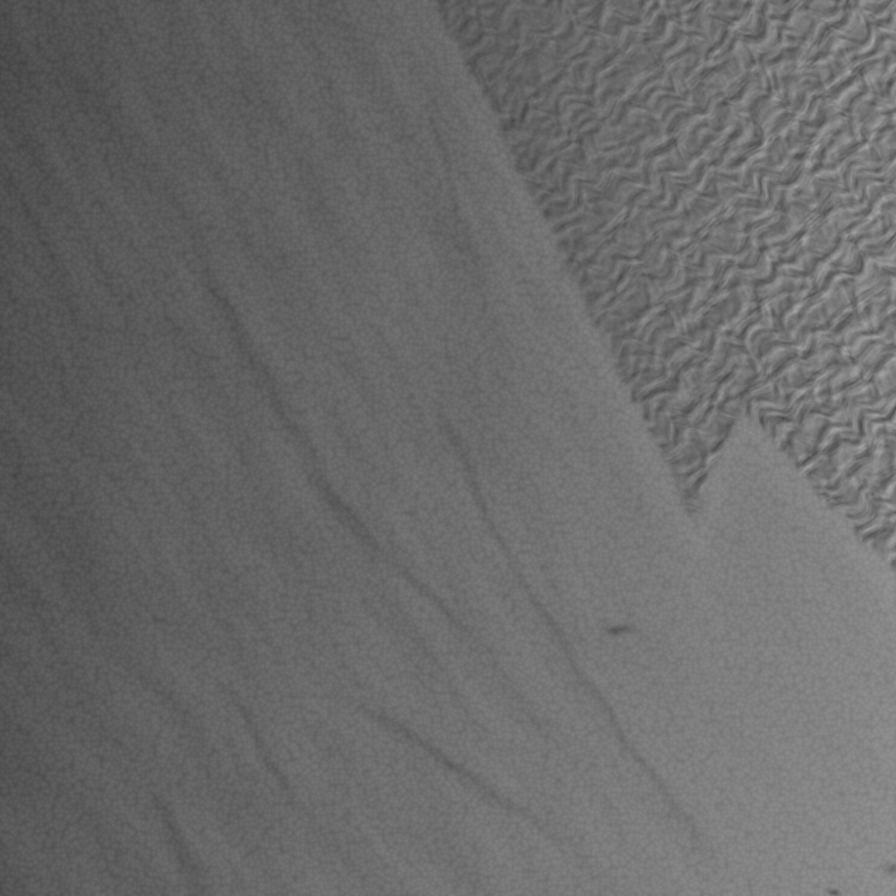
Write a Shadertoy shader that draws this texture.

```glsl
const float GRAIN_CELLS = 185.0;
const float GRAIN_GAIN = 0.085;
const float PLASTER_CELLS = 52.0;
const float PLASTER_GAIN = 0.19;
const float STREAK_GAIN = 0.055;
const float EDGE_SOFTNESS = 0.006;
const vec2 LIGHT_STEP = vec2(-0.0028, 0.0024);

vec2 hash2(vec2 cell) {
    vec3 q = fract(cell.xyx * vec3(0.1031, 0.1030, 0.0973));
    q += dot(q, q.yzx + 33.33);
    return fract((q.xx + q.yz) * q.zy);
}

// Distance to the nearest scattered cell point
float cellular(vec2 p) {
    vec2 cell = floor(p), f = fract(p);
    float nearest = 4.0;
    for (int j = -1; j <= 1; j++) {
        for (int i = -1; i <= 1; i++) {
            vec2 o = vec2(i, j);
            vec2 d = o + hash2(cell + o) - f;
            nearest = min(nearest, dot(d, d));
        }
    }
    return sqrt(nearest);
}

vec2 sway(vec2 p) {
    return vec2(sin(p.y * 31.0 + 2.0 * sin(p.x * 19.0)),
                sin(p.x * 37.0 + 2.0 * sin(p.y * 23.0)));
}

// Positive on the coarse plaster, negative on the smooth coat
float plasterSide(vec2 p) {
    p += 0.003 * sway(p * 2.3);
    float longEdge = (p.x - 0.485 - 0.5 * (1.0 - p.y)) * 0.89;
    float wedgeLeft = (p.y - 0.42 - 2.5 * (p.x - 0.775)) * 0.37;
    float wedgeRight = (p.y - 0.545 + 1.05 * (p.x - 0.825)) * 0.69;
    return min(longEdge, max(wedgeLeft, wedgeRight));
}

float plasterHeight(vec2 p) {
    vec2 q = p + 0.005 * sway(p * 3.1);
    q = vec2(q.x * 0.8 + q.y * 0.6, q.y * 0.8 - q.x * 0.6) * vec2(0.8, 1.25);
    return cellular(q * PLASTER_CELLS) + 0.5 * cellular(q * PLASTER_CELLS * 2.1 + 7.0);
}

// Soft bowed line from a to b, fading at both ends
float crease(vec2 p, vec2 a, vec2 b, float bow, float width) {
    vec2 axis = b - a;
    float len = length(axis);
    axis /= len;
    vec2 d = p - a + 0.003 * sway(p * 1.7);
    float t = dot(d, axis) / len;
    float off = d.y * axis.x - d.x * axis.y - bow * 4.0 * t * (1.0 - t);
    float ends = smoothstep(-0.05, 0.2, t) * (1.0 - smoothstep(0.75, 1.05, t));
    return ends * exp(-off * off / (width * width));
}

float creases(vec2 p) {
    float c = 0.7 * crease(p, vec2(0.48, 0.90), vec2(0.55, 0.66), -0.008, 0.006);
    c += crease(p, vec2(0.49, 0.56), vec2(0.59, 0.34), -0.006, 0.007);
    c += crease(p, vec2(0.57, 0.37), vec2(0.81, 0.02), -0.004, 0.006);
    c += crease(p, vec2(0.34, 0.48), vec2(0.55, 0.27), -0.006, 0.007);
    c += crease(p, vec2(0.37, 0.23), vec2(0.64, 0.05), 0.004, 0.007);
    c += 0.7 * crease(p, vec2(0.23, 0.70), vec2(0.37, 0.46), -0.006, 0.008);
    c += 0.8 * crease(p, vec2(0.25, 0.24), vec2(0.33, 0.09), 0.004, 0.007);
    c += 0.8 * crease(p, vec2(0.17, 0.12), vec2(0.24, -0.02), 0.0, 0.009);
    return c;
}

// Long trowel marks that lean over toward the bottom
float streaks(vec2 p) {
    vec2 q = p + 0.006 * sway(p * 0.7);
    float across = q.x + 0.46 * q.y - 0.12 * (1.0 - q.y) * (1.0 - q.y);
    float broad = cellular(vec2(across * 23.0, q.y * 5.5));
    float thin = cellular(vec2(across * 52.0 + 9.0, q.y * 12.0));
    return 0.65 * (0.47 - broad) + 0.35 * (0.47 - thin);
}

float fleck(vec2 p, vec2 centre, vec2 size) {
    vec2 d = (p - centre + 0.002 * sway(p * 4.0)) / size;
    return exp(-dot(d, d));
}

void mainImage(out vec4 fragColor, in vec2 fragCoord) {
    vec2 p = fragCoord / iResolution.xy;
    float side = plasterSide(p);
    float rough = smoothstep(-EDGE_SOFTNESS, EDGE_SOFTNESS, side);

    // Light falling off toward the upper left
    float shade = 0.31 + 0.16 * p.x + (0.04 + 0.03 * p.x) * (1.0 - p.y);
    shade -= 0.02 * exp(-p.x * 14.0);

    // Smooth coat with a pale lip along its edge
    float marks = STREAK_GAIN * streaks(p) * (1.0 - 0.65 * smoothstep(0.5, 0.85, p.x));
    float coat = marks - 0.042 * creases(p);
    coat += 0.028 * exp(-abs(side + 0.012) * 45.0);
    coat -= 0.13 * fleck(p, vec2(0.69, 0.297), vec2(0.012, 0.006));
    coat -= 0.17 * fleck(p, vec2(0.932, 0.004), vec2(0.007, 0.005));
    coat -= 0.12 * fleck(p, vec2(0.995, 0.03), vec2(0.006, 0.007));

    // Coarse plaster lit from the side, shadowed beside the coat
    float relief = plasterHeight(p + LIGHT_STEP) - plasterHeight(p - LIGHT_STEP);
    float depth = mix(0.45, 1.0, smoothstep(0.55, 0.95, p.x));
    float plaster = PLASTER_GAIN * depth * relief - 0.04 * exp(-max(side, 0.0) * 9.0);

    // Fine grain over both surfaces
    float grain = 0.6 * (0.47 - cellular(p * GRAIN_CELLS));
    grain += 0.4 * (0.47 - cellular(p.yx * GRAIN_CELLS * 0.53 + 31.0));
    shade += mix(coat, plaster, rough) + GRAIN_GAIN * grain * mix(1.0, 0.7, rough);

    fragColor = vec4(vec3(clamp(shade, 0.0, 1.0)), 1.0);
}
```
